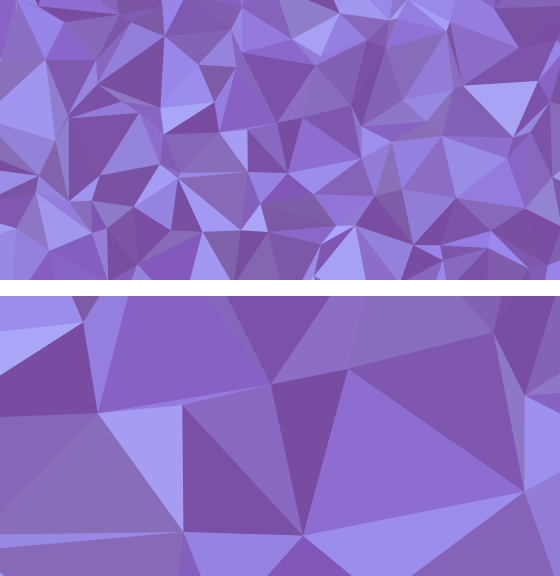
Top, the full canvas; bottom, a detail of the centre.
Write a WebGL 1 fragment shader that draws this background.

```glsl
precision highp float;
// Low-poly mosaic of flat violet triangles with pale, icy slivers.

uniform vec2 u_resolution;

const float CELLS_PER_HEIGHT = 6.8;
const float GRID_ANGLE = 0.47;
const vec2 GRID_OFFSET = vec2(23.3, 41.7);

// Two random values in 0..1 from a lattice position.
vec2 hash22(vec2 p) {
  vec3 q = fract(p.xyx * vec3(0.1031, 0.1030, 0.0973));
  q += dot(q, q.yzx + 33.33);
  return fract((q.xx + q.yz) * q.zy);
}

float cross2(vec2 a, vec2 b) {
  return a.x * b.y - a.y * b.x;
}

// Twice the signed area, positive when counterclockwise.
float doubleArea(vec2 a, vec2 b, vec2 c) {
  return cross2(b - a, c - a);
}

// One vertex per cell, pushed towards the cell borders to form clusters.
vec2 meshVertex(vec2 cell) {
  return cell + smoothstep(0.0, 1.0, hash22(cell));
}

// Distance to the line from a to b, positive on its left side.
float edgeDistance(vec2 p, vec2 a, vec2 b) {
  vec2 edge = b - a;
  return cross2(edge, p - a) / max(length(edge), 0.0001);
}

float triangleCoverage(vec2 p, vec2 a, vec2 b, vec2 c, float pixel) {
  float inside = min(edgeDistance(p, a, b),
                     min(edgeDistance(p, b, c), edgeDistance(p, c, a)));
  return clamp(0.5 + inside / pixel, 0.0, 1.0);
}

// Shortest altitude: small for slivers and tiny triangles.
float triangleThickness(vec2 a, vec2 b, vec2 c) {
  float longest = max(length(b - a), max(length(c - b), length(a - c)));
  return doubleArea(a, b, c) / max(longest, 0.0001);
}

// Palette from deep purple through lavender to icy white.
vec3 violetRamp(float tone) {
  vec3 color = mix(vec3(0.47, 0.30, 0.63), vec3(0.545, 0.435, 0.77),
                   clamp(tone / 0.52, 0.0, 1.0));
  color = mix(color, vec3(0.60, 0.54, 0.91), clamp((tone - 0.52) / 0.35, 0.0, 1.0));
  color = mix(color, vec3(0.68, 0.67, 0.98), clamp((tone - 0.87) / 0.09, 0.0, 1.0));
  color = mix(color, vec3(0.75, 0.78, 0.99), clamp((tone - 0.96) / 0.05, 0.0, 1.0));
  return mix(color, vec3(0.88, 0.96, 1.0), clamp((tone - 1.01) / 0.15, 0.0, 1.0));
}

vec3 facetColor(vec2 id, float thickness) {
  vec2 random = hash22(id);
  float glint = 1.0 - smoothstep(0.04, 0.34, thickness);
  float tone = 0.95 * random.x + 0.55 * glint * random.y;
  float vividness = (random.y - 0.5) * 4.0 * random.x * (1.0 - random.x);
  return violetRamp(tone) + vividness * vec3(0.02, -0.03, 0.10);
}

// Facet colour in rgb, premultiplied by the coverage in alpha.
vec4 facet(vec2 p, vec2 a, vec2 b, vec2 c, vec2 id, float pixel) {
  float coverage = triangleCoverage(p, a, b, c, pixel);
  return vec4(facetColor(id, triangleThickness(a, b, c)), 1.0) * coverage;
}

// Quad between four neighbouring vertices, split along a valid diagonal.
vec4 splitQuad(vec2 p, vec2 cell, float pixel) {
  vec2 a = meshVertex(cell);
  vec2 b = meshVertex(cell + vec2(1.0, 0.0));
  vec2 c = meshVertex(cell + vec2(1.0, 1.0));
  vec2 d = meshVertex(cell + vec2(0.0, 1.0));

  bool validAC = min(doubleArea(a, b, c), doubleArea(a, c, d)) > 0.0;
  bool validBD = min(doubleArea(b, c, d), doubleArea(b, d, a)) > 0.0;
  bool shorterAC = length(c - a) < length(d - b);

  vec2 firstId = cell + vec2(117.0, 53.0);
  vec2 secondId = cell + vec2(71.0, 239.0);
  if (validAC && (shorterAC || !validBD)) {
    return facet(p, a, b, c, firstId, pixel) + facet(p, a, c, d, secondId, pixel);
  }
  return facet(p, b, c, d, firstId, pixel) + facet(p, b, d, a, secondId, pixel);
}

void main() {
  // Turn the lattice so that its rows do not follow the canvas borders.
  float scale = CELLS_PER_HEIGHT / u_resolution.y;
  float s = sin(GRID_ANGLE);
  float c = cos(GRID_ANGLE);
  vec2 p = mat2(c, s, -s, c) * gl_FragCoord.xy * scale + GRID_OFFSET;

  // Only the four quads around a cell can reach into it.
  vec2 cell = floor(p);
  vec4 sum = vec4(0.0);
  for (int y = -1; y <= 0; y++) {
    for (int x = -1; x <= 0; x++) {
      sum += splitQuad(p, cell + vec2(float(x), float(y)), scale);
    }
  }
  gl_FragColor = vec4(sum.rgb / max(sum.a, 0.001), 1.0);
}
```
